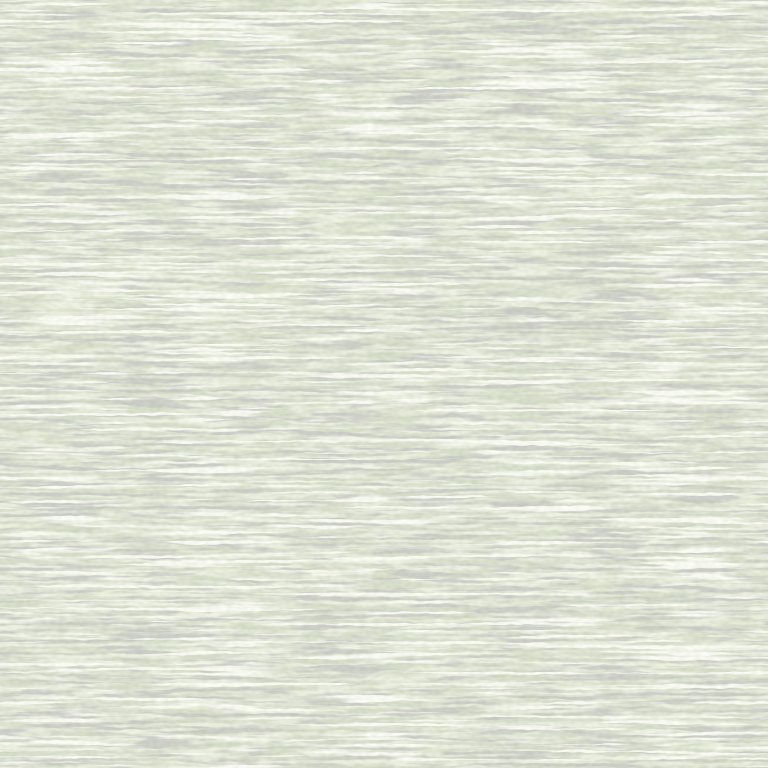
A WebGL 1 fragment shader for this texture:

```glsl
precision highp float;

uniform vec2 u_resolution;

#define GREEN vec3(0.835, 0.862, 0.782)
#define PALE vec3(0.920, 0.934, 0.876)
#define GREY vec3(0.782, 0.786, 0.770)
#define WHITE vec3(0.968, 0.972, 0.942)
#define ROWS 205.0
#define STREAKS 7.0
#define WANDER 0.0025
#define FRAY 0.0012
#define BANDING 0.32
#define GRAIN 0.04

const float TAU = 6.2832;

float hash(vec2 cell) {
  vec3 q = fract(cell.xyx * vec3(0.1031, 0.1030, 0.0973));
  q += dot(q, q.yzx + 33.33);
  return fract((q.x + q.y) * q.z);
}

float slope(vec2 cell, vec2 offset) {
  float angle = TAU * hash(cell);
  return dot(vec2(cos(angle), sin(angle)), offset);
}

float gradientNoise(vec2 p) {
  vec2 cell = floor(p);
  vec2 f = p - cell;
  vec2 u = f * f * f * (f * (f * 6.0 - 15.0) + 10.0);
  vec2 e = vec2(1.0, 0.0);
  float low = mix(slope(cell, f), slope(cell + e.xy, f - e.xy), u.x);
  float high = mix(slope(cell + e.yx, f - e.yx), slope(cell + e.xx, f - e.xx), u.x);
  return mix(low, high, u.y);
}

// Long streaks with shorter, finer ones that break up their ends
float fibre(vec2 p, vec2 frequency, float seed) {
  vec2 q = p * frequency + seed;
  return gradientNoise(q) + 0.5 * gradientNoise(q * vec2(3.7, 1.17) + 19.3);
}

void main() {
  vec2 p = gl_FragCoord.xy / u_resolution.y;

  // Ragged edges on every streak, slight drift on the ground and grey ones
  p.y += FRAY * gradientNoise(p * vec2(65.0, 130.0) + 87.4);
  vec2 q = p;
  q.y += WANDER * gradientNoise(p * vec2(7.0, 24.0) + 5.7);

  float band = BANDING * gradientNoise(p * vec2(1.6, 88.0) + 41.2);
  float tone = fibre(q, vec2(STREAKS * 1.7, ROWS * 0.8), 11.4);
  float shade = fibre(q, vec2(STREAKS * 1.2, ROWS * 0.9), 67.8) - band;
  float thread = fibre(p, vec2(STREAKS * 0.7, ROWS), 133.1) + band;

  // Ground, grey strands, then bright threads on top
  vec3 color = mix(GREEN, PALE, smoothstep(-0.4, 0.5, tone));
  color = mix(color, GREY, 0.85 * smoothstep(-0.05, 0.45, shade));
  color = mix(color, WHITE, smoothstep(0.06, 0.45, thread));

  // Fine paper grain
  color += GRAIN * gradientNoise(p * vec2(110.0, 230.0) + 211.6);

  gl_FragColor = vec4(clamp(color, 0.0, 1.0), 1.0);
}
```
